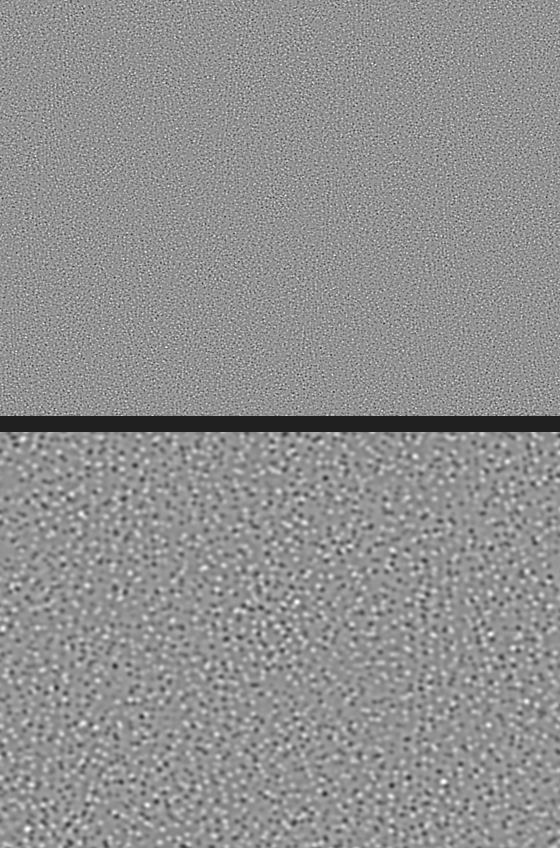
Top: the whole. Bottom: its middle third, enlarged.
Write a Shadertoy shader that draws this texture.

```glsl
// Fine, even grey grain: small soft light and dark flecks packed without gaps.

// Three random values in 0..1 for one grid cell.
vec3 cellHash(vec2 cell) {
    vec3 h = fract(cell.xyx * vec3(0.1031, 0.1030, 0.0973));
    h += dot(h, h.yxz + 33.33);
    return fract((h.xxy + h.yzz) * h.zyx);
}

// Cellular grain: each cell holds one jittered fleck with an opposite-toned rim,
// so the sum averages to zero and has one dominant spacing.
float grain(vec2 p) {
    vec2 home = floor(p);
    float sum = 0.0;
    for (int y = -2; y <= 2; y++) {
        for (int x = -2; x <= 2; x++) {
            vec2 cell = home + vec2(x, y);
            vec3 rnd = cellHash(cell + 7.0);
            vec2 offset = p - cell - rnd.xy;
            float q = dot(offset, offset) / 0.36;
            sum += (2.0 * rnd.z - 1.0) * (1.0 - q) * exp(-q);
        }
    }
    return sum;
}

// Layered sines: a slow, faint drift in the strength of the grain.
float drift(vec2 uv) {
    return sin(uv.x * 17.0 + 2.0 * sin(uv.y * 11.0))
         * sin(uv.y * 19.0 + 2.0 * sin(uv.x * 13.0));
}

void mainImage(out vec4 fragColor, in vec2 fragCoord) {
    vec2 uv = fragCoord / iResolution.y;

    // Flecks are slightly wider than tall, on a gently tilted grid.
    vec2 tilted = mat2(0.985, 0.174, -0.174, 0.985) * uv;
    float fleck = grain(tilted * vec2(178.0, 198.0));

    // Neutral grey, with the grain as tone around the middle value.
    float tone = 0.573 + fleck * (0.255 + 0.025 * drift(uv));
    fragColor = vec4(vec3(clamp(tone, 0.0, 1.0)), 1.0);
}
```
